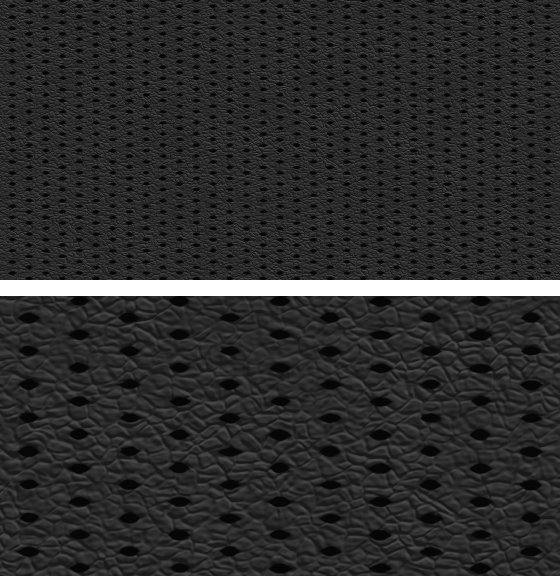
Top: the whole. Bottom: its middle third, enlarged.
A Shadertoy shader for this texture:

```glsl
// Dark grained leather punched with staggered columns of lens-shaped holes.

const vec2 HOLE_PITCH  = vec2(0.05974, 0.03972); // column and row spacing, canvas height = 1
const vec2 HOLE_ORIGIN = vec2(0.0443, 0.9780);   // centre of the top left hole
const vec2 HOLE_RADIUS = vec2(0.0128, 0.0060);   // half width and half height
const vec3 LEATHER     = vec3(0.166, 0.166, 0.167);
const vec3 HOLE_COLOR  = vec3(0.022);

vec2 hash22(vec2 p) {
    vec3 q = fract(p.xyx * vec3(0.1031, 0.1030, 0.0973));
    q += dot(q, q.yzx + 33.33);
    return fract((q.xx + q.yz) * q.zy);
}

// Dot product of a lattice gradient with the offset from its corner
float cornerGradient(vec2 cell, vec2 offset) {
    float angle = 6.28318 * hash22(cell).x;
    return dot(vec2(cos(angle), sin(angle)), offset);
}

float gradientNoise(vec2 p) {
    vec2 i = floor(p), f = fract(p);
    vec2 u = f * f * f * (f * (f * 6.0 - 15.0) + 10.0);
    vec2 e = vec2(1.0, 0.0);
    float low  = mix(cornerGradient(i, f), cornerGradient(i + e, f - e), u.x);
    float high = mix(cornerGradient(i + e.yx, f - e.yx), cornerGradient(i + e.xx, f - e.xx), u.x);
    return mix(low, high, u.y);
}

// Gap between the two nearest cell centres: zero along the creases
float cellGap(vec2 p) {
    vec2 i = floor(p), f = fract(p);
    float nearest = 8.0, second = 8.0;
    for (int y = -1; y <= 1; y++)
    for (int x = -1; x <= 1; x++) {
        vec2 g = vec2(float(x), float(y));
        float d = length(g + hash22(i + g) - f);
        second = min(second, max(nearest, d));
        nearest = min(nearest, d);
    }
    return second - nearest;
}

// Pebbled cells, longer wrinkles and fine grain
float leatherHeight(vec2 p) {
    vec2 warp = vec2(gradientNoise(p * 34.0), gradientNoise(p * 34.0 + 17.3));
    vec2 q = p + 0.010 * warp;
    float depth = 0.42 + 0.30 * gradientNoise(p * 9.0 + 5.1);
    float cells = smoothstep(0.0, 0.40, cellGap(q * vec2(48.0, 74.0)));
    float slant = q.y + 0.25 * q.x;
    float wrinkles = smoothstep(0.0, 0.16, abs(gradientNoise(vec2(q.x * 13.0, slant * 27.0))));
    float grain = gradientNoise(p * vec2(105.0, 150.0));
    return depth * cells + 0.32 * wrinkles + 0.40 * grain;
}

// Light falls from the top and slightly from the right
float leatherTone(vec2 p) {
    float h = leatherHeight(p);
    float relief = h - leatherHeight(p + vec2(0.0010, 0.0030));
    float mottling = gradientNoise(p * 5.0);
    return 1.0 + 1.15 * relief + 0.16 * (h - 0.55) + 0.05 * mottling;
}

// Offset from the nearest hole centre, with its column and row in zw
vec4 nearestHole(vec2 p) {
    vec2 grid = (p - HOLE_ORIGIN) / HOLE_PITCH;
    float column = round(grid.x);
    grid.y += 0.5 * mod(column, 2.0);
    vec2 id = vec2(column, round(grid.y));
    return vec4((grid - id) * HOLE_PITCH, id);
}

// Approximate signed distance to a lens with pointed left and right ends
float lensDistance(vec2 p, vec2 radius) {
    float x = p.x / radius.x;
    float slope = 2.0 * radius.y * x / radius.x;
    return (abs(p.y) - radius.y * (1.0 - x * x)) / sqrt(1.0 + slope * slope);
}

void mainImage(out vec4 fragColor, in vec2 fragCoord) {
    vec2 p = fragCoord / iResolution.y;
    float pixel = 1.0 / iResolution.y;

    // Leather surface
    vec3 color = LEATHER * clamp(leatherTone(p), 0.58, 1.65);

    // Each hole varies a little in place, size and outline
    vec4 hole = nearestHole(p);
    vec2 variation = hash22(hole.zw + 71.0);
    vec2 local = hole.xy + 0.0012 * (variation - 0.5);
    local.y += 0.0012 * gradientNoise(p * 120.0);
    float d = lensDistance(local, HOLE_RADIUS * (0.90 + 0.20 * variation.yx));

    // Shaded dimple with a faint lit lower lip
    float dimple = 1.0 - smoothstep(0.0, 0.0045, d);
    float lip = dimple * smoothstep(0.001, 0.006, -local.y);
    color *= 1.0 - 0.28 * dimple + 0.40 * lip;

    // Dark opening
    float edge = max(0.0012, 0.7 * pixel);
    color = mix(color, HOLE_COLOR, 1.0 - smoothstep(-edge, edge, d));

    fragColor = vec4(color, 1.0);
}
```
